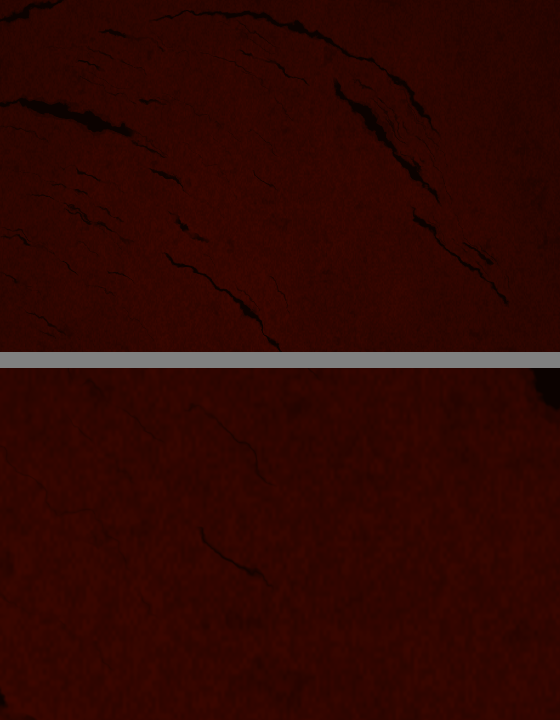
Top, the full canvas; bottom, a detail of the centre.
A WebGL 1 fragment shader for this texture:

```glsl
precision highp float;
uniform vec2 u_resolution;

#define HAIR_CRACKS 64
#define HAIR_WIDTH 0.0026
#define BEND 0.060
#define RAGGEDNESS 0.030
#define SOFTNESS 0.0027
#define GRAIN 0.23
#define MOTTLE 0.18
#define GLOW_CENTER vec2(0.72, 0.32)
#define EDGE_RED vec3(0.136, 0.016, 0.0)
#define GLOW_RED vec3(0.201, 0.021, 0.0)
#define CRACK_BLACK vec3(0.040, 0.008, 0.002)

float hash(vec2 p) {
  vec3 q = fract(vec3(p.xyx) * 0.1031);
  q += dot(q, q.yzx + 33.33);
  return fract((q.x + q.y) * q.z);
}

float noise(vec2 p) {
  vec2 cell = floor(p), f = fract(p);
  f = f * f * (3.0 - 2.0 * f);
  float low = mix(hash(cell), hash(cell + vec2(1.0, 0.0)), f.x);
  float high = mix(hash(cell + vec2(0.0, 1.0)), hash(cell + 1.0), f.x);
  return mix(low, high, f.y);
}

float fbm(vec2 p) {
  float sum = 0.0, amp = 0.5;
  for (int i = 0; i < 4; i++) {
    sum += amp * noise(p);
    p = p * 2.1 + 17.3;
    amp *= 0.52;
  }
  return sum;
}

vec2 fbmOffset(vec2 p) {
  return vec2(fbm(p), fbm(p + 57.0)) - 0.46;
}

// Tapered arc through a center, bulging across its chord; returns coverage
float crack(vec2 p, vec2 center, float angle, float halfLen, float bulge, float width) {
  vec2 d = p - center;
  float s = sin(angle), c = cos(angle);
  vec2 q = vec2(c * d.x + s * d.y, c * d.y - s * d.x);
  float t = q.x / halfLen;
  float taper = max(0.0, 1.0 - t * t);
  float slope = 2.0 * bulge * t / halfLen;
  float dist = abs(q.y - bulge * (1.0 - t * t)) / sqrt(1.0 + slope * slope);
  float w = width * sqrt(taper);
  float soft = max(SOFTNESS, 0.7 / u_resolution.y);
  return (1.0 - smoothstep(w - soft, w + soft, dist)) * smoothstep(0.0, 0.3, taper);
}

// Cracks turn from level at the upper left to steep at the lower right
float flowAngle(vec2 p) {
  return -clamp(0.6 * p.x + 0.55 * (1.0 - p.y), 0.1, 1.0);
}

float mainCracks(vec2 p, float swell) {
  float k = crack(p, vec2(0.84, 0.77), -0.38, 0.46, 0.155, 0.0058 * swell);
  k = max(k, crack(p, vec2(1.10, 0.59), -0.88, 0.25, 0.012, 0.0105 * swell));
  k = max(k, crack(p, vec2(1.32, 0.27), -0.78, 0.21, -0.015, 0.0048 * swell));
  k = max(k, crack(p, vec2(0.16, 0.66), -0.22, 0.25, 0.020, 0.0140 * swell));
  k = max(k, crack(p, vec2(0.64, 0.13), -0.72, 0.23, 0.030, 0.0056 * swell));
  return max(k, crack(p, vec2(0.06, 0.96), 0.35, 0.15, 0.0, 0.0070 * swell));
}

// Short cracks in a broad left field and a narrow belt on the right
float hairCracks(vec2 p, float swell) {
  float k = 0.0;
  for (int i = 0; i < HAIR_CRACKS; i++) {
    float id = float(i);
    vec2 r = vec2(hash(vec2(id, 3.7)), hash(vec2(id, 11.9)));
    vec2 v = vec2(hash(vec2(id, 23.1)), hash(vec2(id, 41.3)));
    vec2 field = vec2(0.80 * r.x, 0.04 + 0.88 * fract(id * 0.618 + 0.2 * r.y));
    vec2 belt = mix(vec2(1.08, 0.82), vec2(1.42, 0.06), r.x) + 0.12 * (r.yx - 0.5);
    vec2 center = mix(field, belt, step(2.5, mod(id, 4.0)));
    float angle = flowAngle(center) + 0.3 * (v.x - 0.5);
    float len = mix(0.04, 0.15, v.y);
    float width = HAIR_WIDTH * mix(0.2, 1.9, v.x * v.x) * swell;
    float depth = mix(0.4, 1.0, v.x);
    k = max(k, depth * crack(p, center, angle, len, 0.1 * len, width));
  }
  return k;
}

void main() {
  vec2 p = gl_FragCoord.xy / u_resolution.y;

  // Broad glow, blotches and fine upright grain
  float glow = 1.0 - smoothstep(0.05, 1.0, length((p - GLOW_CENTER) * vec2(0.85, 1.0)));
  vec3 color = mix(EDGE_RED, GLOW_RED, 0.30 + 0.70 * glow);
  float grain = noise(p * vec2(290.0, 190.0)) + 0.6 * noise(p * vec2(120.0, 65.0)) - 0.8;
  float mottle = fbm(p * vec2(9.0, 6.0) + 31.0) - 0.46;
  color *= 1.0 + GRAIN * grain + MOTTLE * mottle;

  // Faint dark smudges
  float smudge = smoothstep(0.70, 0.95, noise(p * vec2(26.0, 19.0) + 5.0));
  color *= 1.0 - 0.18 * smudge * smoothstep(0.4, 0.8, noise(p * 80.0));

  // Ragged cracks that pinch out in places, with a dim border
  vec2 q = p + BEND * fbmOffset(p * 9.0) + RAGGEDNESS * fbmOffset(p * 34.0);
  float swell = 1.3 * noise(p * 19.0 + 9.0) + 0.8 * noise(p * 60.0 + 3.0);
  float gaps = smoothstep(0.22, 0.5, noise(p * 30.0 + 71.0));
  float hair = hairCracks(q, swell) * mix(0.25, 1.0, gaps);
  float dark = max(mainCracks(q, swell), hair);
  color *= 1.0 - 0.18 * mainCracks(q, swell * 1.7);
  color = mix(color, CRACK_BLACK, 0.93 * dark);

  gl_FragColor = vec4(color, 1.0);
}
```
